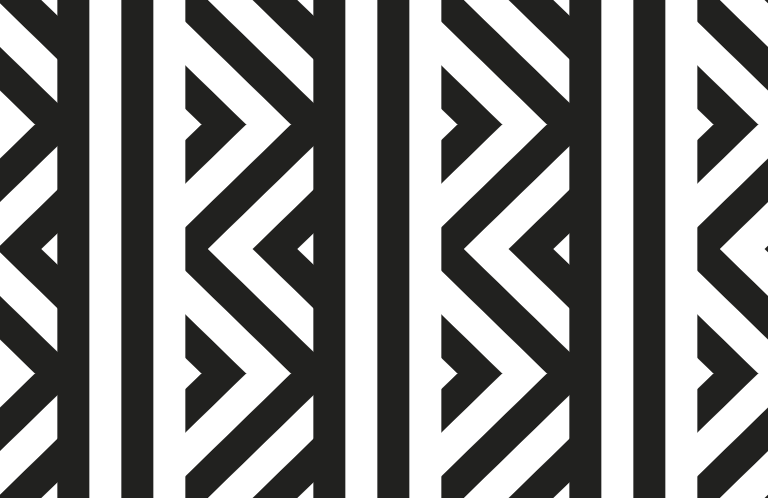
Reproduce this pattern procedurally as a Shadertoy shader.

```glsl
// Black and white columns of nested zigzag chevrons, parted by plain vertical bars.

const vec2  REPEATS     = vec2(3.0, 2.0);       // whole tiles across and down
const vec3  INK         = vec3(0.13, 0.13, 0.12);
const vec3  PAPER       = vec3(1.0);
const float OFFSET      = 0.474;                // centre of the first bar zone, in tiles
const float BAR_WIDTH   = 0.125;                // all lengths below in tile widths
const float COLUMN_HALF = 0.25;                 // half width of the zigzag column
const float BAND_PERIOD = 0.35;                 // one black plus one white chevron band

// Coverage of a shape from its signed distance, smoothed over one pixel.
float coverage(float dist, float pixel) {
    return clamp(0.5 - dist / pixel, 0.0, 1.0);
}

// Two black bars; the left one runs on beneath the zigzag column.
float barsDistance(float x) {
    float leftBar = x + BAR_WIDTH;
    float midBar  = abs(x - 0.5 * BAR_WIDTH) - 0.5 * BAR_WIDTH;
    return min(leftBar, midBar);
}

// Diagonal bands mirrored by a triangle wave, so they point right, then left.
float zigzagDistance(float x, float y) {
    float wave = 2.0 * abs(fract(y) - 0.5);
    float slant = x + (2.0 * wave - 1.0) * COLUMN_HALF;
    float band = abs(fract(slant / BAND_PERIOD + 0.5) - 0.5) - 0.25;
    return band * BAND_PERIOD * inversesqrt(2.0);
}

void mainImage(out vec4 fragColor, in vec2 fragCoord) {
    vec2 tile = fragCoord / iResolution.xy * REPEATS;
    float pixel = REPEATS.x / iResolution.x;

    // Position measured from the bar zone and from the column centre
    float barX = fract(tile.x - OFFSET + 0.5) - 0.5;
    float columnX = barX < 0.0 ? barX + 0.5 : barX - 0.5;

    float bars   = coverage(barsDistance(barX), pixel);
    float zigzag = coverage(zigzagDistance(columnX, tile.y), pixel);
    float column = coverage(COLUMN_HALF - abs(barX), pixel);

    fragColor = vec4(mix(PAPER, INK, mix(bars, zigzag, column)), 1.0);
}
```
